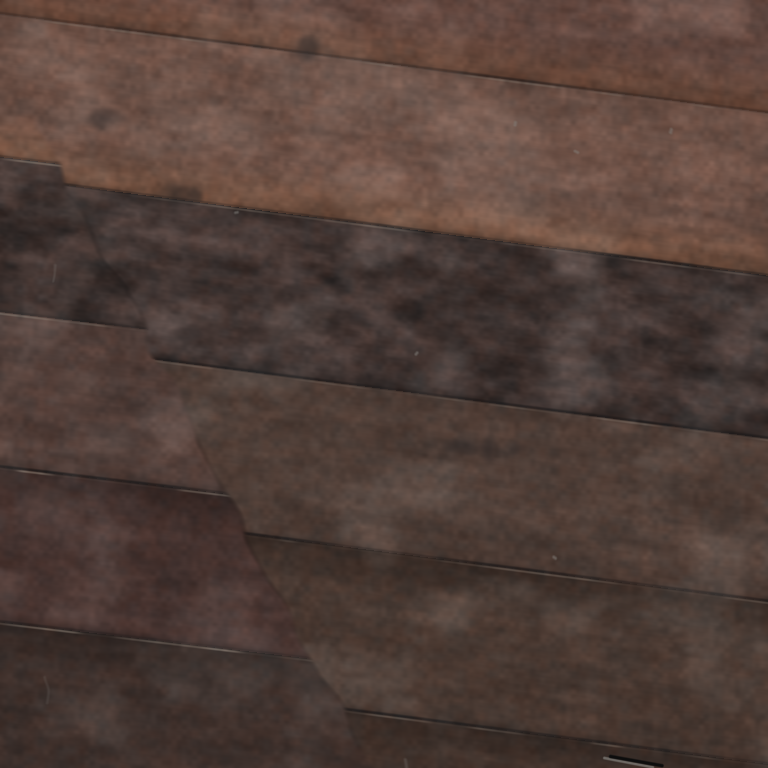
A three.js fragment shader for this texture:

```glsl
// Worn dark wood floor: sloping boards meeting along a diagonal line of end joints.
varying vec2 vUv;

const float PITCH_RIGHT = 0.2120;
const float PITCH_LEFT = 0.2018;
const float SLOPE_RIGHT = 0.129;
const float SLOPE_LEFT = 0.119;
const float TOP_RIGHT = 0.018;      // first seam at the left edge, measured down
const float TOP_LEFT = 0.0026;
const float JOINT_START = -0.038;   // joint line: across = start + lean * down
const float JOINT_LEAN = 0.52;
const float JOINT_SOFTNESS = 0.005;
const float GRAIN = 0.24;
const float MOTTLE = 0.13;
const float HAZE = 0.055;
const int KNOTS = 8;
const int SPECKS = 9;
const vec3 SEAM_DARK = vec3(0.115, 0.10, 0.10);
const vec3 SEAM_LIGHT = vec3(0.47, 0.42, 0.38);
const vec3 KNOT_COLOR = vec3(0.16, 0.145, 0.145);
const vec3 DUST = vec3(0.52, 0.51, 0.49);

float hash(vec2 p) {
  return fract(sin(dot(p, vec2(127.1, 311.7))) * 43758.5453);
}

float noise(vec2 p) {
  vec2 i = floor(p), f = fract(p);
  f = f * f * (3.0 - 2.0 * f);
  return mix(mix(hash(i), hash(i + vec2(1.0, 0.0)), f.x),
             mix(hash(i + vec2(0.0, 1.0)), hash(i + vec2(1.0)), f.x), f.y);
}

float fbm(vec2 p) {
  float sum = 0.0, amp = 0.5;
  for (int i = 0; i < 4; i++) {
    sum += amp * noise(p);
    p = p * 2.03 + 17.3;
    amp *= 0.5;
  }
  return sum / 0.9375;
}

float segment(vec2 p, vec2 a, vec2 b) {
  vec2 ab = b - a;
  return length(p - a - ab * clamp(dot(p - a, ab) / dot(ab, ab), 0.0, 1.0));
}

// Base stain of each board, counted downwards
vec3 boardColor(float row, bool left) {
  if (row < -0.5) return vec3(0.385, 0.280, 0.248);
  if (row < 0.5) return vec3(0.415, 0.310, 0.270);
  if (row < 1.5) return vec3(0.250, 0.202, 0.190);
  if (row < 2.5) return left ? vec3(0.315, 0.240, 0.218) : vec3(0.305, 0.240, 0.212);
  if (row < 3.5) return left ? vec3(0.275, 0.200, 0.185) : vec3(0.285, 0.222, 0.193);
  return left ? vec3(0.242, 0.188, 0.170) : vec3(0.265, 0.205, 0.178);
}

// Boards on one side of the joint line, with stain, grain and seams
vec3 boards(vec2 p, bool left) {
  float side = left ? 1.0 : 0.0;
  float pitch = left ? PITCH_LEFT : PITCH_RIGHT;
  float level = p.y - p.x * (left ? SLOPE_LEFT : SLOPE_RIGHT);
  float v = (level - (left ? TOP_LEFT : TOP_RIGHT)) / pitch;
  float row = floor(v), f = fract(v);
  float seam = floor(v + 0.5);
  float seamDist = (v - seam) * pitch;
  float seed = row * 7.0 + side * 43.0;

  // Stain with warm lower edges on pale boards, shaded upper edges on dark ones
  vec3 col = boardColor(row, left);
  float pale = 1.0 - step(0.5, row);
  float blotchy = 1.0 - step(0.5, abs(row - 1.0));
  col += pale * smoothstep(0.65, 1.0, f) * vec3(0.025, 0.003, -0.022);
  col *= 1.0 - 0.20 * step(2.5, row) * (1.0 - smoothstep(0.0, 0.3, f));

  // Streaks along the board and blotches
  vec2 g = vec2(p.x, level);
  float grain = fbm(vec2(g.x * 12.0, g.y * 75.0) + seed);
  float blotch = fbm(g * vec2(19.0, 36.0) + seed * 1.7);
  col *= 1.0 + GRAIN * (grain - 0.5);
  col *= 1.0 + mix(0.25, 1.0, blotchy) * (blotch - 0.5);

  // Thin seams that fade in and out, with broken bright lower lips
  float place = seam * 5.3 + side * 31.0;
  float wear = smoothstep(0.15, 0.85, noise(vec2(p.x * 6.0, place)));
  float chips = smoothstep(0.35, 0.85, noise(vec2(p.x * 24.0, place + 2.0)));
  float crack = 1.0 - smoothstep(0.0, 0.0034, abs(seamDist + 0.0008));
  float lip = 1.0 - smoothstep(0.0, 0.0026, abs(seamDist - 0.0022));
  col *= 1.0 - 0.16 * exp(-abs(seamDist + 0.002) / 0.006);
  col = mix(col, SEAM_DARK, crack * mix(0.30, 0.85, wear));
  return mix(col, SEAM_LIGHT, lip * mix(0.08, 0.60, chips) * (left ? 1.2 : 0.8));
}

void main() {
  vec2 p = vec2(vUv.x, 1.0 - vUv.y);

  // Two sets of boards meeting softly at the joint line
  float jointDist = p.x - JOINT_START - JOINT_LEAN * p.y;
  jointDist += 0.018 * (noise(vec2(p.y * 24.0, 3.0)) - 0.5);
  float onRight = smoothstep(-JOINT_SOFTNESS, JOINT_SOFTNESS, jointDist);
  vec3 col = mix(boards(p, true), boards(p, false), onRight);
  float joint = 1.0 - smoothstep(0.0, 0.006, abs(jointDist));
  col *= 1.0 - 0.14 * joint * noise(vec2(p.y * 17.0, 8.0)) * step(0.21, p.y);

  // Fine mottling in brightness and tint
  float fine = noise(p * 150.0) + noise(p * 83.0 + 9.0) - 1.0;
  col *= 1.0 + MOTTLE * fine;
  float tint = noise(p * vec2(75.0, 90.0) + 5.0) - 0.5;
  col += tint * vec3(0.022, -0.004, -0.014);

  // Pale scuffed haze
  float haze = smoothstep(0.50, 0.78, fbm(p * vec2(11.0, 13.0) + 4.7));
  col += HAZE * haze * vec3(0.95, 1.0, 1.0);

  // Scattered dark knots
  for (int i = 0; i < KNOTS; i++) {
    float k = float(i);
    vec2 d = p - vec2(hash(vec2(k, 2.3)), hash(vec2(k, 8.1)));
    d.y -= SLOPE_RIGHT * d.x;
    float r = length(d * vec2(0.65, 1.0)) + 0.020 * (noise(p * 55.0) - 0.5);
    float size = mix(0.012, 0.024, hash(vec2(k, 5.9)));
    col = mix(col, KNOT_COLOR, 0.45 * (1.0 - smoothstep(0.0, size, r)));
  }

  // Splintered gap at the lower right
  float gap = segment(p, vec2(0.795, 0.985), vec2(0.862, 0.997));
  float chip = segment(p, vec2(0.787, 0.987), vec2(0.850, 0.999));
  col = mix(col, DUST, 0.7 * (1.0 - smoothstep(0.0005, 0.003, chip)));
  col = mix(col, vec3(0.05), 1.0 - smoothstep(0.0008, 0.0035, gap));

  // Dust specks and faint short scratches
  for (int i = 0; i < SPECKS; i++) {
    float k = float(i);
    vec2 c = vec2(hash(vec2(k, 21.4)), hash(vec2(k, 37.9)));
    float a = 6.2832 * hash(vec2(k, 11.2));
    vec2 reach = vec2(cos(a), sin(a)) * mix(0.001, 0.016, pow(hash(vec2(k, 3.7)), 3.0));
    float d = segment(p + 0.006 * noise(p * 50.0), c - reach, c + reach);
    float strength = 0.0016 / (0.0016 + length(reach) * 0.35);
    col = mix(col, DUST, 0.65 * strength * (1.0 - smoothstep(0.0, 0.0036, d)));
  }

  gl_FragColor = vec4(clamp(col, 0.0, 1.0), 1.0);
}
```
